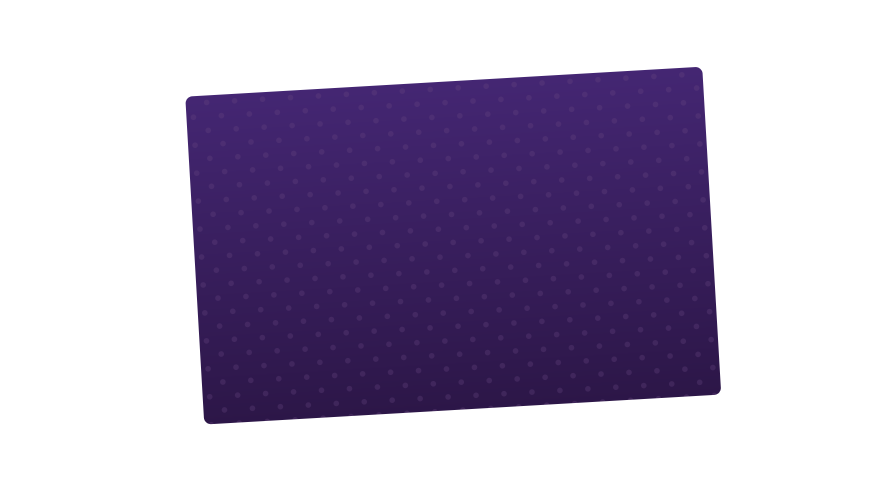
A Shadertoy shader for this pattern:

```glsl
// Tilted purple rounded card with staggered faint dots on a white ground

// Lengths are in canvas heights
#define CARD_CENTER vec2(0.0104, 0.0127)
#define CARD_HALF vec2(0.5137, 0.3258)
#define CARD_TILT 0.058
#define CORNER_RADIUS 0.014
#define DOT_PERIOD (1.0 / 18.0)
#define DOT_RADIUS 0.0055
#define DOT_OPACITY 0.32
#define DOT_COLOR vec3(0.40, 0.27, 0.50)
#define TOP_COLOR vec3(0.267, 0.150, 0.450)
#define BOTTOM_COLOR vec3(0.173, 0.087, 0.280)
#define GROUND_COLOR vec3(1.0)

// Signed distance to a rounded box centred at the origin
float roundedBox(vec2 p, vec2 halfSize, float radius) {
    vec2 d = abs(p) - halfSize + radius;
    return length(max(d, 0.0)) + min(max(d.x, d.y), 0.0) - radius;
}

// Signed distance to two dots per cell, set on its diagonal
float staggeredDots(vec2 p) {
    vec2 cell = fract(p / DOT_PERIOD);
    float nearest = min(length(cell - vec2(0.25, 0.75)),
                        length(cell - vec2(0.75, 0.25)));
    return nearest * DOT_PERIOD - DOT_RADIUS;
}

// Coverage of a shape, smoothed over one pixel
float coverage(float dist) {
    float pixel = 1.0 / iResolution.y;
    return clamp(0.5 - dist / pixel, 0.0, 1.0);
}

void mainImage(out vec4 fragColor, in vec2 fragCoord) {
    // Card axes, with the white margin meeting itself at the canvas edges
    vec2 p = (fragCoord - 0.5 * iResolution.xy) / iResolution.y - CARD_CENTER;
    vec2 axis = vec2(cos(CARD_TILT), sin(CARD_TILT));
    vec2 local = vec2(dot(p, axis), dot(p, vec2(-axis.y, axis.x)));

    // Offset from the upper left corner of the card
    vec2 fromCorner = vec2(local.x + CARD_HALF.x, CARD_HALF.y - local.y);

    // Gradient down the card, then dots
    float depth = clamp(fromCorner.y / (2.0 * CARD_HALF.y), 0.0, 1.0);
    vec3 card = mix(TOP_COLOR, BOTTOM_COLOR, depth);
    card = mix(card, DOT_COLOR, DOT_OPACITY * coverage(staggeredDots(fromCorner)));

    float cardMask = coverage(roundedBox(local, CARD_HALF, CORNER_RADIUS));
    fragColor = vec4(mix(GROUND_COLOR, card, cardMask), 1.0);
}
```
